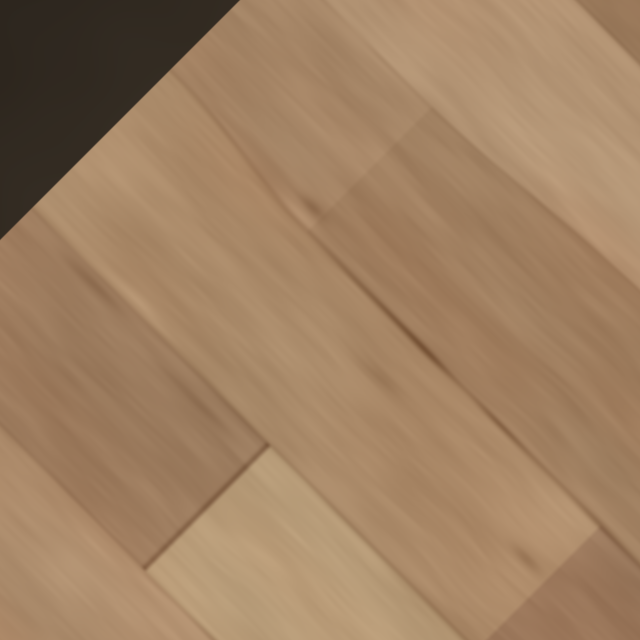
A Shadertoy shader for this texture:

```glsl
const float SEAM_START = -0.665;   // across-grain position of the lowest seam
const float PLANK_WIDTH = 0.391;
const float SHADOW_EDGE = 0.375;   // along-grain position where the floor begins
const float GRAIN_STRENGTH = 0.085;
const vec3 SHADOW_COLOR = vec3(0.195, 0.165, 0.13);
const vec3 LINE_TINT = vec3(1.0, 1.03, 0.96);

// Plank tones before and after each end joint, from lower left to upper right
const vec3 NEAR_TONE[6] = vec3[6](
    vec3(0.680, 0.547, 0.420), vec3(0.624, 0.491, 0.373), vec3(0.667, 0.537, 0.407),
    vec3(0.658, 0.526, 0.402), vec3(0.695, 0.567, 0.441), vec3(0.600, 0.470, 0.350));
const vec3 FAR_TONE[6] = vec3[6](
    vec3(0.680, 0.547, 0.420), vec3(0.718, 0.602, 0.462), vec3(0.600, 0.465, 0.355),
    vec3(0.628, 0.497, 0.374), vec3(0.695, 0.567, 0.441), vec3(0.600, 0.470, 0.350));
const float JOINT[6] = float[6](9.0, 1.120, 1.760, 0.842, 9.0, 9.0);
const float SEAM_DEPTH[6] = float[6](0.0, 0.055, 0.055, 0.105, 0.025, 0.04);

// Along, across, length, brightness
const vec4 STREAKS[8] = vec4[8](
    vec4(0.815, 0.165, 0.035, -0.09), vec4(0.945, -0.320, 0.090, -0.07),
    vec4(1.195, 0.006, 0.060, -0.06), vec4(1.695, -0.050, 0.040, -0.07),
    vec4(1.210, 0.117, 0.070, -0.06), vec4(0.600, -0.300, 0.100, -0.06),
    vec4(0.800, 0.133, 0.060, 0.05), vec4(0.640, -0.255, 0.160, 0.05));
const vec4 PATCHES[7] = vec4[7](
    vec4(0.420, -0.080, 0.180, 0.025), vec4(1.230, -0.640, 0.140, 0.030),
    vec4(1.680, 0.050, 0.110, 0.035), vec4(1.180, 0.660, 0.260, 0.030),
    vec4(0.700, -0.420, 0.200, -0.025), vec4(1.480, 0.440, 0.170, -0.015),
    vec4(0.550, 0.250, 0.150, -0.020));

float hash(vec2 p) {
    p = fract(p * vec2(0.1031, 0.1137));
    p += dot(p, p.yx + 33.33);
    return fract((p.x + p.y) * p.x * 17.3);
}

float noise(vec2 p) {
    vec2 i = floor(p), f = fract(p);
    f = f * f * (3.0 - 2.0 * f);
    return mix(mix(hash(i), hash(i + vec2(1, 0)), f.x),
               mix(hash(i + vec2(0, 1)), hash(i + vec2(1, 1)), f.x), f.y);
}

float bell(float x, float width) {
    return exp(-x * x / (width * width));
}

// Long soft fibres at three scales, centred on zero
float grain(vec2 w) {
    w += vec2(20.0, 20.0 + 0.012 * noise(w * 6.0 + 40.0));
    float broad = noise(w * vec2(3.0, 15.0)) - 0.5;
    float medium = noise(w * vec2(7.0, 46.0) + 7.0) - 0.5;
    float fine = noise(w * vec2(13.0, 105.0) + 31.0) - 0.5;
    return 0.35 * broad + 0.45 * medium + 0.25 * fine;
}

// Gentle bowing of the seams
vec2 bow(vec2 w) {
    float upper = 0.04 * (1.0 - smoothstep(0.4, 0.86, w.x)) * bell(w.y - 0.14, 0.12);
    float right = 0.04 * smoothstep(0.8, 1.5, w.x) * bell(w.y - 0.53, 0.14);
    return vec2(w.x, w.y - upper - right);
}

vec3 planks(vec2 w, float soft) {
    vec3 color = NEAR_TONE[0];
    for (int i = 0; i < 6; i++) {
        float across = w.y - SEAM_START - PLANK_WIDTH * float(i - 1);
        float joint = smoothstep(-soft, soft, w.x - JOINT[i]);
        vec3 tone = mix(NEAR_TONE[i], FAR_TONE[i], joint);
        color = mix(color, tone, smoothstep(-soft, soft, across));
        float worn = 0.55 + 0.45 * smoothstep(0.75, 1.1, w.x);
        worn *= 0.6 + 0.8 * noise(vec2(w.x * 9.0, float(i) * 5.0));
        color -= SEAM_DEPTH[i] * worn * bell(across, 0.008) * LINE_TINT;
    }
    // Dark gap at the pale board's end
    float inside = smoothstep(SEAM_START - soft, SEAM_START + soft, w.y)
                 * (1.0 - smoothstep(-soft, soft, w.y - SEAM_START - PLANK_WIDTH));
    return color - 0.10 * inside * bell(w.x - JOINT[1] + 0.007, 0.007) * LINE_TINT;
}

void mainImage(out vec4 fragColor, in vec2 fragCoord) {
    vec2 p = fragCoord / iResolution.y;
    float pixel = 1.0 / iResolution.y;
    vec2 w = vec2(p.x + 1.0 - p.y, p.x - 1.0 + p.y); // along, across the grain
    vec3 color = planks(bow(w), max(0.006, pixel));

    // Wood figure, marks and uneven light
    float shade = GRAIN_STRENGTH * grain(w);
    for (int i = 0; i < 8; i++) {
        vec4 s = STREAKS[i];
        shade += s.w * bell(w.x - s.x, s.z) * bell(w.y - s.y, 0.013);
    }
    for (int i = 0; i < 7; i++) {
        vec4 s = PATCHES[i];
        shade += s.w * bell(w.x - s.x, s.z) * bell(w.y - s.y, 0.11);
    }
    color += shade * vec3(1.0, 1.02, 0.95);
    float warmth = noise(w * vec2(3.0, 9.0) + 60.0) - 0.5;
    color += warmth * vec3(0.012, -0.008, -0.012);

    // Dark corner with a faint lift toward its edge
    vec3 corner = SHADOW_COLOR * (0.88 + 0.4 * w.x) + 0.01 * (noise(w * 8.0 + 90.0) - 0.5);
    float floorMask = smoothstep(-1.5 * pixel, 1.5 * pixel, w.x - SHADOW_EDGE);
    fragColor = vec4(mix(corner, color, floorMask), 1.0);
}
```
